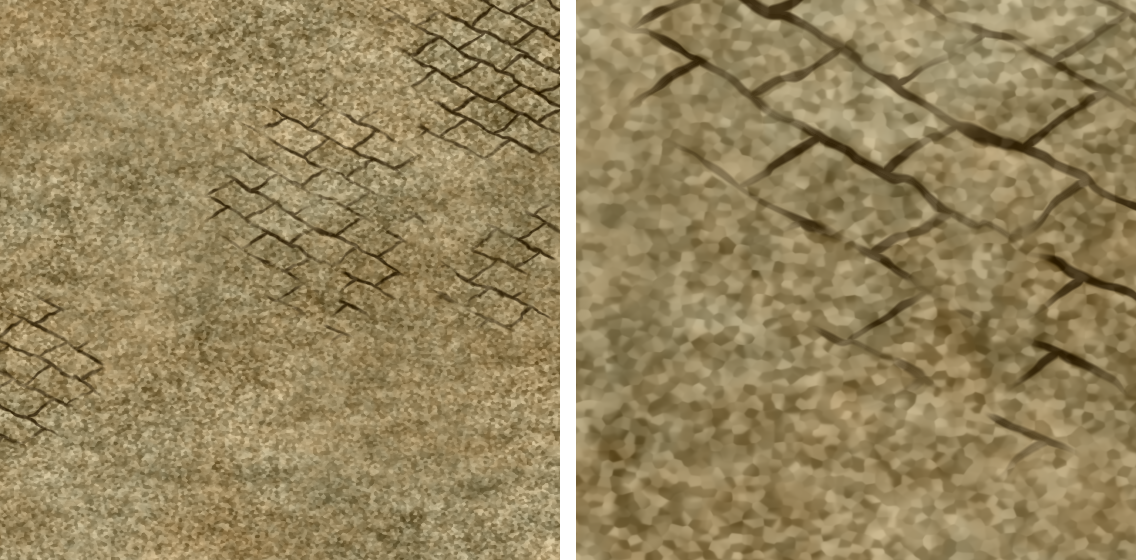
Left: the whole. Right: its middle third, enlarged.
Write a Shadertoy shader that draws this texture.

```glsl
// Worn sandy ground with slanted paving stones showing through in patches.
// Smooth cellular noise makes the grain, mottling and dust streaks; a skewed
// running-bond lattice, warped by layered sines, makes the broken dark joints.

const vec3 SAND = vec3(0.603, 0.531, 0.372);
const vec3 JOINT_COLOR = vec3(0.235, 0.175, 0.070);
const vec3 RUDDY_TINT = vec3(0.050, -0.006, -0.045);  // opposite sign is olive
const vec2 STONE_ALONG = vec2(0.076, -0.041);         // one stone along a row
const vec2 STONE_ACROSS = vec2(0.047, 0.031);         // from one row to the next
const float JOINT_HALF_WIDTH = 0.0014;
const float JOINT_WOBBLE = 0.008;
const float GRAIN_SCALE = 185.0;
const float GRIT_SCALE = 88.0;
const float GRAIN_CONTRAST = 0.27;
const float GRIT_CONTRAST = 0.15;
const float MOTTLE_CONTRAST = 0.17;
const float STREAK_CONTRAST = 0.10;

float hash(vec2 p) {
    vec3 q = fract(p.xyx * vec3(0.1031, 0.1030, 0.0973));
    q += dot(q, q.yzx + 33.33);
    return fract((q.x + q.y) * q.z);
}

// Random cell values blended by distance to scattered cell centres, 0 to 1.
float cellNoise(vec2 p) {
    vec2 cell = floor(p);
    float total = 0.0, weights = 0.0;
    for (int y = -1; y <= 1; y++) {
        for (int x = -1; x <= 1; x++) {
            vec2 id = cell + vec2(x, y);
            vec2 centre = id + vec2(hash(id + 17.3), hash(id + 71.9));
            vec2 d = p - centre;
            float w = exp(-7.0 * dot(d, d));
            total += w * hash(id + 5.1);
            weights += w;
        }
    }
    return total / max(weights, 1e-5);
}

// Layered cellular noise, centred on zero.
float mottle(vec2 p) {
    float sum = 0.0, amplitude = 0.5;
    for (int i = 0; i < 4; i++) {
        sum += amplitude * (cellNoise(p) - 0.5);
        p = p * 2.1 + 11.7;
        amplitude *= 0.65;
    }
    return sum;
}

float patchMask(vec2 p, vec2 centre, vec2 radius) {
    return 1.0 - smoothstep(0.35, 1.0, length((p - centre) / radius));
}

// How strongly the paving shows through the sand.
float pavingExposure(vec2 p) {
    float e = patchMask(p, vec2(0.93, 0.90), vec2(0.34, 0.24));
    e = max(e, 0.70 * patchMask(p, vec2(0.56, 0.63), vec2(0.26, 0.31)));
    e = max(e, 0.78 * patchMask(p, vec2(0.01, 0.34), vec2(0.23, 0.18)));
    return max(e, 0.42 * patchMask(p, vec2(0.92, 0.52), vec2(0.22, 0.18)));
}

// x: distance to the nearest joint, y: stone random, z: lit upper rim.
vec3 paving(vec2 p) {
    vec2 lattice = inverse(mat2(STONE_ALONG, STONE_ACROSS)) * p;
    float row = floor(lattice.y);
    lattice.x += 0.5 * mod(row, 2.0) + 0.3 * (hash(vec2(row + 40.0, 3.0)) - 0.5);
    vec2 id = floor(lattice);
    vec2 local = lattice - id;
    float area = abs(STONE_ALONG.x * STONE_ACROSS.y - STONE_ALONG.y * STONE_ACROSS.x);
    vec2 heights = area / vec2(length(STONE_ACROSS), length(STONE_ALONG));
    vec2 edge = min(local, 1.0 - local) * heights;
    float rim = (1.0 - local.y) * heights.y;
    float lit = smoothstep(0.002, 0.005, rim) * (1.0 - smoothstep(0.005, 0.011, rim));
    return vec3(min(edge.x, edge.y), hash(id + 60.0), lit);
}

void mainImage(out vec4 fragColor, in vec2 fragCoord) {
    vec2 p = fragCoord / iResolution.y;
    float pixel = 1.0 / iResolution.y;

    // Sand tone: large mottling, level dust streaks, grit and fine grain.
    float broad = mottle(p * vec2(5.0, 8.0) + 3.0);
    float streak = cellNoise(p * vec2(13.0, 44.0) + 20.0) - 0.5;
    float exposure = pavingExposure(p);
    float roughness = 0.72 + 0.35 * exposure + 0.55 * cellNoise(p * 6.0 + 31.0)
                    + 0.25 * patchMask(p, vec2(0.5, 0.94), vec2(0.30, 0.15));
    float grain = cellNoise(p * GRAIN_SCALE * vec2(0.9, 1.1)) - 0.5;
    float grit = cellNoise(p * GRIT_SCALE + 9.0) - 0.5;
    float tone = MOTTLE_CONTRAST * broad + STREAK_CONTRAST * streak * (1.0 - 0.6 * exposure)
               + roughness * (GRAIN_CONTRAST * grain + GRIT_CONTRAST * grit) * 0.85;

    // Warped stones, hidden here and there by drifted sand.
    vec2 warp = vec2(cellNoise(p * 42.0), cellNoise(p * 42.0 + 50.0)) - 0.5;
    vec2 bend = sin(p.yx * 23.0 + 1.7) + 0.5 * sin(p.yx * 51.0 + p * 17.0);
    vec3 stone = paving(p + JOINT_WOBBLE * warp + 0.0025 * bend);
    float drift = 0.65 * cellNoise(p * 15.0 + 80.0) + 0.35 * cellNoise(p * 37.0 + 12.0) - 0.5;
    float shown = smoothstep(0.22, 0.85, exposure + 1.1 * drift * smoothstep(0.0, 0.3, exposure));

    float halfWidth = JOINT_HALF_WIDTH * (0.55 + 0.8 * shown + 0.8 * grit);
    float core = 1.0 - smoothstep(halfWidth - 0.5 * pixel, halfWidth + 0.0012 + pixel, stone.x);
    float shade = 1.0 - smoothstep(0.0, 0.007, stone.x);
    tone += shown * (0.05 * (stone.y - 0.4) + 0.04 * stone.z - 0.06 * shade);

    // Colour: ruddy and olive drifts, then the dark joints.
    float hue = mottle(p * vec2(4.0, 7.0) + 45.0) + 0.35 * (cellNoise(p * 60.0 + 7.0) - 0.5);
    vec3 color = SAND + tone + RUDDY_TINT * (hue - 0.12 * exposure);
    color = mix(color, JOINT_COLOR + 0.4 * tone, 0.9 * core * shown);
    fragColor = vec4(clamp(color, 0.0, 1.0), 1.0);
}
```
